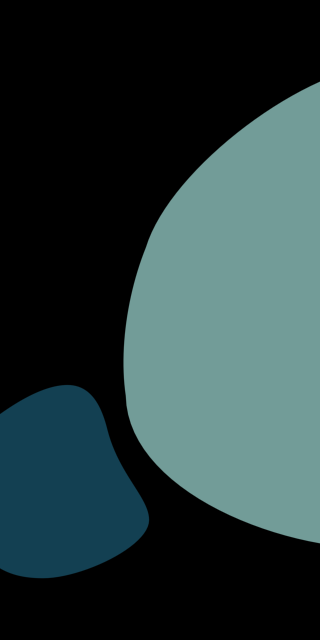
This background is drawn by a Shadertoy shader. Its source:

```glsl
const vec3 BLACK = vec3(0.0);
const vec3 SAGE = vec3(0.447, 0.612, 0.596);
const vec3 DEEP_TEAL = vec3(0.075, 0.25, 0.32);
const int CURVE_STEPS = 24;

vec2 cubicPoint(vec2 a, vec2 b, vec2 c, vec2 d, float t) {
    float s = 1.0 - t;
    return s * s * s * a + 3.0 * s * s * t * b + 3.0 * s * t * t * c + t * t * t * d;
}

float segmentDistance(vec2 p, vec2 a, vec2 b) {
    vec2 edge = b - a;
    float along = clamp(dot(p - a, edge) / dot(edge, edge), 0.0, 1.0);
    return length(p - a - edge * along);
}

// Flips the sign when a ray to the right of p crosses the segment
float crossingSign(vec2 p, vec2 a, vec2 b) {
    if ((a.y > p.y) == (b.y > p.y)) return 1.0;
    float crossX = mix(a.x, b.x, (p.y - a.y) / (b.y - a.y));
    return crossX > p.x ? -1.0 : 1.0;
}

// field.x: nearest distance so far, field.y: inside (-1) or outside (+1)
vec2 addCurve(vec2 field, vec2 p, vec2 a, vec2 b, vec2 c, vec2 d) {
    vec2 previous = a;
    for (int i = 1; i <= CURVE_STEPS; i++) {
        vec2 current = cubicPoint(a, b, c, d, float(i) / float(CURVE_STEPS));
        field.x = min(field.x, segmentDistance(p, previous, current));
        field.y *= crossingSign(p, previous, current);
        previous = current;
    }
    return field;
}

// Large rounded form running off the right side
float largeBlob(vec2 p) {
    vec2 top = vec2(1.0, 1.745), shoulder = vec2(0.456, 1.227);
    vec2 waist = vec2(0.393, 0.763), base = vec2(1.0, 0.302);
    vec2 field = vec2(10.0, 1.0);
    field = addCurve(field, p, top, vec2(0.768, 1.641), vec2(0.513, 1.414), shoulder);
    field = addCurve(field, p, shoulder, vec2(0.398, 1.083), vec2(0.372, 0.906), waist);
    field = addCurve(field, p, waist, vec2(0.398, 0.521), vec2(0.716, 0.352), base);
    field = addCurve(field, p, base, vec2(1.615, 0.195), vec2(1.6, 2.013), top);
    return field.x * field.y;
}

// Small pebble running off the left side
float smallBlob(vec2 p) {
    vec2 upperLeft = vec2(0.0, 0.706), crest = vec2(0.211, 0.797);
    vec2 neck = vec2(0.336, 0.656), tip = vec2(0.466, 0.375);
    vec2 belly = vec2(0.135, 0.193), lowerLeft = vec2(0.0, 0.224);
    vec2 field = vec2(10.0, 1.0);
    field = addCurve(field, p, upperLeft, vec2(0.073, 0.758), vec2(0.148, 0.797), crest);
    field = addCurve(field, p, crest, vec2(0.286, 0.797), vec2(0.318, 0.729), neck);
    field = addCurve(field, p, neck, vec2(0.372, 0.516), vec2(0.466, 0.445), tip);
    field = addCurve(field, p, tip, vec2(0.466, 0.292), vec2(0.255, 0.193), belly);
    field = addCurve(field, p, belly, vec2(0.078, 0.193), vec2(0.036, 0.203), lowerLeft);
    field = addCurve(field, p, lowerLeft, vec2(-0.234, 0.333), vec2(-0.234, 0.542), upperLeft);
    return field.x * field.y;
}

float coverage(float signedDistance, float softness) {
    return 1.0 - smoothstep(-softness, softness, signedDistance);
}

void mainImage(out vec4 fragColor, in vec2 fragCoord) {
    // Canvas spans 1 unit across and 2 units up
    vec2 p = fragCoord / iResolution.xy * vec2(1.0, 2.0);
    float softness = 0.75 * max(1.0 / iResolution.x, 2.0 / iResolution.y);

    vec3 color = mix(BLACK, SAGE, coverage(largeBlob(p), softness));
    color = mix(color, DEEP_TEAL, coverage(smallBlob(p), softness));
    fragColor = vec4(color, 1.0);
}
```
